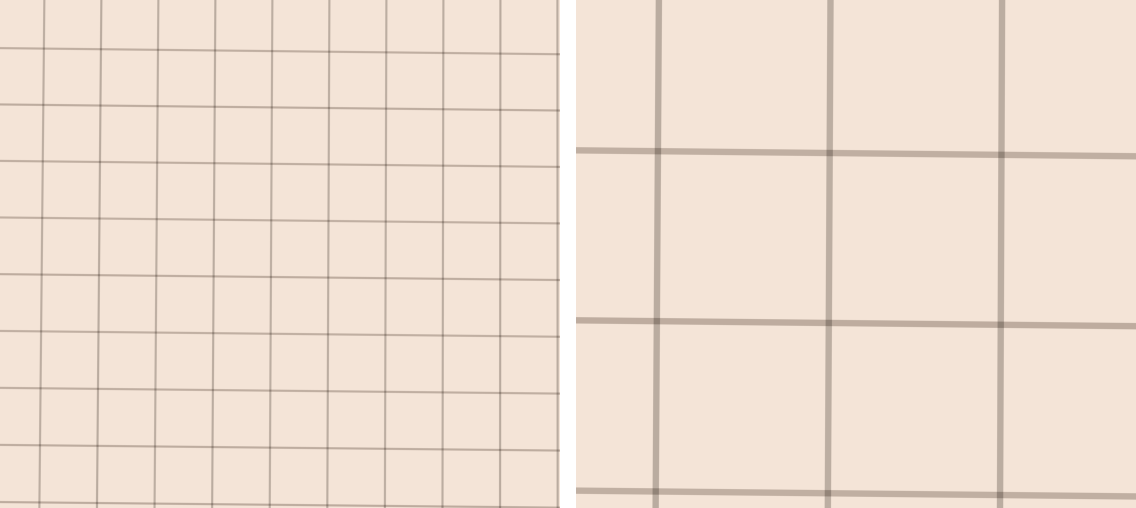
Left: the whole. Right: its middle third, enlarged.
A WebGL 2 fragment shader for this pattern:

```glsl
#version 300 es
precision highp float;
// Thin grey-brown grid on cream paper, slightly tilted and seen in faint perspective.

#define COLUMN_STEP 0.1018     // spacing of upright lines at the top edge
#define COLUMN_START 0.0792    // first upright line at the top edge
#define COLUMN_LEAN -0.0098    // sideways drift of the first line going down
#define COLUMN_SPREAD 0.00114  // growth of the column spacing going down
#define ROW_STEP 0.1005        // spacing of level lines near the top
#define ROW_START 0.0859       // first level line at the left edge
#define ROW_TILT 0.0111        // drop of the level lines to the right
#define ROW_SPREAD 0.00101     // relative growth of each row going down
#define LINE_WIDTH 0.0038
#define TONE_VARIATION 0.08    // difference in ink strength between lines

uniform vec2 u_resolution;
out vec4 outColor;

const vec3 PAPER = vec3(0.957, 0.894, 0.843);
const vec3 COLUMN_INK = vec3(0.765, 0.755, 0.745);
const vec3 ROW_INK = vec3(0.780, 0.760, 0.745);

float hash(float n) {
  n = fract(n * 0.1031);
  n *= n + 33.33;
  return fract(n * (n + n));
}

// Ink coverage of the line nearest to a grid coordinate.
float lineInk(float coord, float spacing, float pixel, float seed) {
  float index = round(coord);
  float dist = abs(coord - index) * spacing;
  float halfWidth = 0.5 * LINE_WIDTH;
  float soft = 0.75 * pixel;
  float cover = 1.0 - smoothstep(halfWidth - soft, halfWidth + soft, dist);
  return cover * (1.0 + TONE_VARIATION * (hash(index + seed) - 0.5));
}

void main() {
  // Canvas widths, measured right and down from the top left corner.
  float pixel = 1.0 / u_resolution.x;
  vec2 p = vec2(gl_FragCoord.x, u_resolution.y - gl_FragCoord.y) * pixel;

  // Upright lines fan out slightly towards the bottom.
  float columnStep = COLUMN_STEP + COLUMN_SPREAD * p.y;
  float column = (p.x - COLUMN_START - COLUMN_LEAN * p.y) / columnStep;

  // Level lines drop to the right, and rows grow towards the bottom.
  float tilt = ROW_TILT - 0.0012 * p.y;
  float evenRow = (p.y - ROW_START - tilt * p.x) / ROW_STEP;
  float row = evenRow - ROW_SPREAD * evenRow * evenRow;
  float rowStep = ROW_STEP * (1.0 + 2.0 * ROW_SPREAD * evenRow);

  // Translucent inks multiply, so crossings come out darker.
  vec3 color = PAPER;
  color *= mix(vec3(1.0), COLUMN_INK, lineInk(column, columnStep, pixel, 17.0));
  color *= mix(vec3(1.0), ROW_INK, lineInk(row, rowStep, pixel, 53.0));

  outColor = vec4(color, 1.0);
}
```
